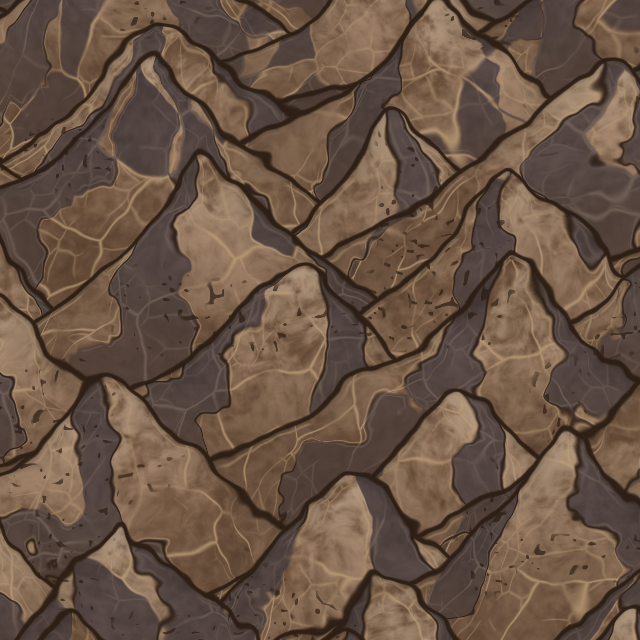
This pattern is drawn by a Shadertoy shader. Its source:

```glsl
const vec3 INK = vec3(0.17, 0.115, 0.075);
const vec3 UMBER = vec3(0.37, 0.27, 0.195);
const vec3 TAN = vec3(0.59, 0.465, 0.365);
const vec3 CREAM = vec3(0.79, 0.70, 0.60);
const vec3 SLATE = vec3(0.30, 0.25, 0.24);
const vec3 GOLD = vec3(0.74, 0.62, 0.47);
const vec3 ASH = vec3(0.52, 0.45, 0.40);

struct Surface {
    vec2 local;   // x across, y depth below the peak
    float id;
    float rim;    // distance inside the silhouette
    float ink;    // silhouette line strength
};

vec2 hash2(vec2 p) {
    vec3 q = fract(p.xyx * vec3(0.1031, 0.1030, 0.0973));
    q += dot(q, q.yzx + 33.33);
    return fract((q.xx + q.yz) * q.zy);
}

float noise(vec2 p) {
    vec2 i = floor(p), f = fract(p);
    f = f * f * (3.0 - 2.0 * f);
    vec2 e = vec2(0.0, 1.0);
    return mix(mix(hash2(i).x, hash2(i + e.yx).x, f.x),
               mix(hash2(i + e.xy).x, hash2(i + e.yy).x, f.x), f.y);
}

float fbm(vec2 p) {
    float sum = 0.0, amp = 0.5;
    for (int i = 0; i < 4; i++) {
        sum += amp * noise(p);
        p = mat2(1.6, 1.2, -1.2, 1.6) * p + 17.0;
        amp *= 0.5;
    }
    return sum / 0.9375;
}

// Soft line around distance zero
float stroke(float d, float halfWidth, float blur) {
    return 1.0 - smoothstep(halfWidth - blur, halfWidth + blur, abs(d));
}

// x: distance to the nearest cell edge, y: random value of the cell
vec2 cracks(vec2 p) {
    vec2 base = floor(p), nearest = vec2(0.0), cell = base;
    float best = 9.0, edge = 9.0;
    for (int k = 0; k < 9; k++) {
        vec2 c = base + vec2(k % 3 - 1, k / 3 - 1);
        vec2 r = c + hash2(c) - p;
        if (dot(r, r) < best) { best = dot(r, r); nearest = r; cell = c; }
    }
    for (int k = 0; k < 25; k++) {
        vec2 c = cell + vec2(k % 5 - 2, k / 5 - 2);
        vec2 r = c + hash2(c) - p;
        vec2 gap = r - nearest;
        if (dot(gap, gap) > 1e-4) edge = min(edge, dot(0.5 * (r + nearest), normalize(gap)));
    }
    return vec2(edge, hash2(cell + 71.0).y);
}

// Signed distance to a concave flank, positive inside
float flank(vec2 p, vec2 steepness) {
    float across = sqrt(p.x * p.x + 0.0004) - 0.02;
    float s = p.x < 0.0 ? steepness.x : steepness.y;
    float fall = exp(-across * s / 0.2);
    float drop = 0.2 * (1.0 - fall) + 0.32 * across;
    float slope = (s * fall + 0.32) * abs(p.x) / (across + 0.02);
    return (p.y - drop) / sqrt(1.0 + slope * slope);
}

// Rows of mountains painted from back to front
Surface paintRange(vec2 uv, float blur) {
    Surface s = Surface(vec2(uv.x, 1.6 - uv.y), 0.0, 1.0, 0.0);
    for (int row = 0; row < 12; row++) {
        float shift = hash2(vec2(row, 5)).x * 0.2 + 0.21 * float(row % 2);
        for (int col = -1; col < 4; col++) {
            vec2 key = vec2(row * 3 + 11, col + 40);
            vec2 jitter = hash2(key) - 0.5;
            vec2 peak = vec2(0.42 * float(col) + shift, 1.42 - 0.142 * float(row)) + jitter * vec2(0.2, 0.12);
            vec2 p = vec2(uv.x - peak.x, peak.y - uv.y);
            float d = flank(p, 0.75 + 0.75 * hash2(key + 23.0));
            float line = stroke(d, 0.0038, blur + 0.0012);
            if (d > 0.0) s = Surface(p, key.x * 5.0 + key.y, d, line);
            else s.ink = max(s.ink, line);
        }
    }
    return s;
}

vec3 shadeRock(Surface s, vec2 uv, float blur) {
    vec2 p = s.local, rnd = hash2(vec2(s.id, 9.0));
    float grain = fbm(uv * 75.0), patches = fbm(uv * 11.0 + s.id);

    // Facets fanning out from the peak
    float reach = p.y + 0.04;
    float fan = 0.85 * (p.x - (rnd.x - 0.5) * 0.5 * p.y) / reach + rnd.y + 0.75 * (fbm(uv * 8.0 + s.id) - 0.5);
    float f = fract(fan);
    float fold = min(min(f, 1.0 - f), abs(f - 0.62)) * reach / 0.85;
    float lit = smoothstep(0.0, 0.02, f) * (1.0 - smoothstep(0.61, 0.63, f));

    // Cracks running down the slopes
    vec2 slant = vec2(p.x - 0.55 * p.y * p.x / (abs(p.x) + 0.1), p.y);
    vec2 large = cracks(slant * vec2(15.0, 8.0) + s.id);
    vec2 small = cracks(slant * vec2(34.0, 17.0) + s.id * 2.0);
    float flip = step(0.87, large.y) * smoothstep(0.0, 0.05, large.x);
    lit = mix(lit, 1.0 - lit, flip);

    // Stone tones
    float tone = 0.1 + 0.75 * patches + 0.9 * (grain - 0.5) + 0.25 * (large.y - 0.5) + 0.14 * (small.y - 0.5);
    vec3 sunny = mix(UMBER, TAN, clamp(tone + 0.1, 0.0, 1.0));
    float snow = exp(-p.y * 8.0) * smoothstep(0.25, 0.65, patches + 0.5 * (grain - 0.5));
    sunny = mix(sunny, CREAM, 0.75 * snow);
    vec3 shady = SLATE * (0.8 + 0.25 * patches + 0.3 * grain);
    vec3 col = mix(shady, sunny, lit);
    col = mix(col, UMBER * 0.85, 0.45 * smoothstep(0.12, 0.34, p.y));

    // Pale veins and ridge highlights
    float breakup = smoothstep(0.32, 0.58, noise(uv * 19.0 + 4.0));
    float vein = stroke(large.x / 12.0, 0.0013, blur + 0.0009) * (0.4 + 0.6 * breakup);
    vein = max(vein, 0.6 * stroke(small.x / 26.0, 0.0009, blur + 0.0007) * smoothstep(0.45, 0.65, noise(uv * 15.0)));
    vein = max(vein, 0.7 * stroke(s.rim - 0.0105, 0.0016, blur + 0.0012) * breakup);
    vein = max(vein, 0.7 * stroke(fold - 0.006, 0.0014, blur + 0.0012) * breakup);
    col = mix(col, mix(ASH, GOLD, lit), vein * (0.55 + 0.25 * lit));

    // Dark folds and pits
    float foldInk = stroke(fold, 0.0023, blur + 0.0013) * smoothstep(0.25, 0.5, noise(uv * 9.0 + 31.0));
    float pits = smoothstep(0.8, 0.9, noise(uv * 110.0)) * smoothstep(0.55, 0.75, noise(uv * 8.0 + 60.0));
    return mix(col, INK, max(0.85 * foldInk, 0.7 * pits));
}

void mainImage(out vec4 fragColor, in vec2 fragCoord) {
    vec2 uv = fragCoord / iResolution.y;
    float blur = 0.6 / iResolution.y;
    vec2 bend = vec2(fbm(uv * 6.0), fbm(uv * 6.0 + 50.0)) - 0.5;
    vec2 crooked = uv + 0.085 * bend + 0.008 * (noise(uv * 38.0) - 0.5);
    Surface s = paintRange(crooked, blur);
    vec3 col = shadeRock(s, crooked, blur);
    col *= 1.0 - 0.22 * exp(-s.rim * 90.0);
    fragColor = vec4(mix(col, INK, 0.95 * s.ink), 1.0);
}
```
